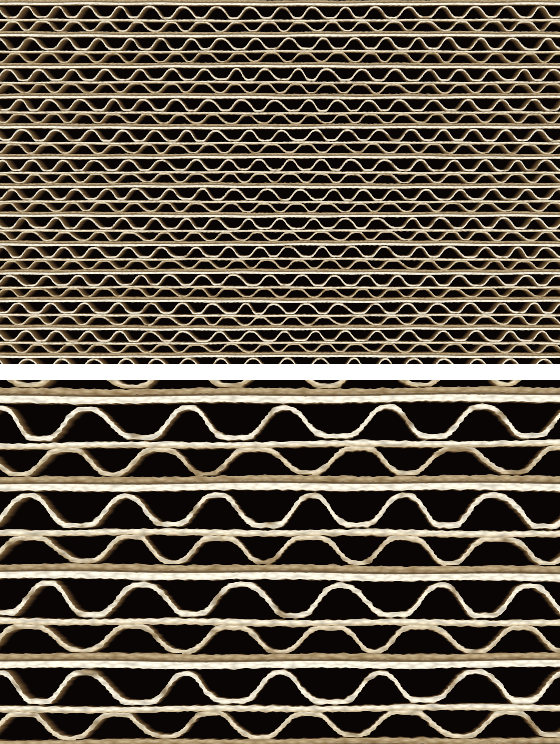
Top: the whole. Bottom: its middle third, enlarged.
A WebGL 2 fragment shader for this texture:

```glsl
#version 300 es
precision highp float;
uniform vec2 u_resolution;
out vec4 outColor;

const vec3 CREAM = vec3(0.98, 0.95, 0.87);
const vec3 TAN = vec3(0.81, 0.73, 0.58);
const vec3 KRAFT = vec3(0.50, 0.40, 0.25);
const vec3 UMBER = vec3(0.27, 0.19, 0.11);
const vec3 HOLLOW = vec3(0.035, 0.02, 0.018);

float hash(vec2 p) {
    p = fract(p * vec2(0.1031, 0.1137));
    p += dot(p, p.yx + 33.33);
    return fract((p.x + p.y) * p.x * 97.3);
}

// Distance to the nearest scattered cell point
float cells(vec2 p) {
    vec2 id = floor(p);
    float nearest = 2.0;
    for (int j = -1; j <= 1; j++)
        for (int i = -1; i <= 1; i++) {
            vec2 c = id + vec2(i, j);
            vec2 seed = vec2(hash(c + 7.0), hash(c + 61.0));
            nearest = min(nearest, length(c + seed - p));
        }
    return nearest;
}

// Soft coverage of a band of the given half width
float band(float d, float halfWidth, float soft) {
    return 1.0 - smoothstep(-soft, soft, abs(d) - halfWidth);
}

// Cut face of the stacked board: colour and coverage
vec4 board(vec2 p, float soft) {
    // Pairs of layers grow slightly thinner toward the bottom
    float t = 1.0 - p.y;
    t += 0.0012 * sin(p.x * 5.0 + t * 23.0) + 0.0006 * sin(p.x * 31.0 + t * 67.0);
    float n = t * (11.44 + 0.964 * t) - 0.11;
    float perUnit = 11.44 + 1.93 * t;
    float pairId = floor(n + 0.12);
    float f = n - pairId;
    float lower = step(0.53, f);
    vec2 row = vec2(pairId + 20.0, lower * 9.0 + 3.0);
    float fibre = cells(p * vec2(110.0, 300.0));
    float rough = (fibre - 0.45) * 0.0018;

    // Flutes: each row has its own phase, each wave its own dent
    float u = p.x * 11.3 + hash(row) + 0.06 * sin(p.x * 9.0 + row.x * 4.0);
    float dent = hash(vec2(floor(u) + 3.0, row.x * 2.0 + row.y));
    float angle = 6.2832 * u + (dent - 0.5) * 1.1 * sin(3.14159 * fract(u));
    float side = mix(1.0, -1.0, lower);
    float curve = sin(angle + 0.18 * side * cos(angle));
    curve += 0.09 * sin(angle * 3.0);
    float amp = mix(0.185, 0.155, lower);
    float centre = mix(0.275, 0.725, lower);
    float slope = amp * 71.0 * cos(angle) / perUnit;
    float d = (f - centre - amp * curve) / perUnit / sqrt(1.0 + slope * slope);
    float flute = band(d, 0.0022 + rough, soft);
    float tone = hash(row + 40.0);
    vec3 fluteColor = mix(CREAM, TAN, lower * (0.45 + 0.6 * tone) + 0.2 * tone);
    fluteColor = mix(fluteColor, CREAM, 0.5 * smoothstep(0.001, -0.001, d));
    float worn = smoothstep(0.55, 0.9, cells(p * vec2(42.0, 60.0) + 9.0));
    fluteColor = mix(fluteColor, KRAFT, 0.65 * worn);
    vec4 face = vec4(fluteColor * (1.12 - 0.32 * fibre), flute);

    // Liners: cream sheet, with a kraft sheet above each thick seam
    float thick = band((f - 0.012) / perUnit, 0.0034 + rough, soft);
    float above = f - step(0.5, f) + 0.077;
    float kraft = band(above / perUnit, 0.0026 + rough, soft);
    float thin = band((f - 0.53) / perUnit, 0.0028 + rough, soft);
    vec3 kraftColor = mix(TAN, KRAFT, 0.7 * fibre + 0.35 * smoothstep(-0.01, 0.03, above));
    vec3 thinColor = mix(CREAM, TAN, smoothstep(0.52, 0.56, f) * 0.8 + 0.25 * tone);
    face.rgb = mix(face.rgb, kraftColor, kraft);
    face.rgb = mix(face.rgb, thinColor * (1.14 - 0.34 * fibre), thin);
    face.rgb = mix(face.rgb, CREAM * (1.14 - 0.30 * fibre), thick);

    // Shaded gap between the two sheets of a seam
    float seam = band((above - 0.043) / perUnit, 0.0008, soft);
    face.rgb = mix(face.rgb, UMBER, 0.8 * seam);
    face.a = max(max(max(flute, thick), max(kraft, thin)), 0.8 * seam);
    return face;
}

void main() {
    vec2 p = gl_FragCoord.xy / u_resolution.y;
    float soft = max(0.6 / u_resolution.y, 0.0006);
    vec2 vanish = vec2(0.83, 0.48);
    vec3 color = HOLLOW;

    // Inner walls recede toward the vanishing point, drawn back to front
    for (int i = 12; i >= 1; i--) {
        float depth = float(i) / 12.0;
        vec2 q = vanish + (p - vanish) * (1.0 + depth * vec2(0.033, 0.010));
        vec3 inner = mix(mix(KRAFT, UMBER, min(depth * 2.2, 1.0)), HOLLOW,
                         smoothstep(0.4, 0.95, depth));
        color = mix(color, inner, board(q, soft).a);
    }

    // Lit front edges
    vec4 front = board(p, soft);
    color = mix(color, front.rgb, front.a);
    outColor = vec4(clamp(color, 0.0, 1.0), 1.0);
}
```
